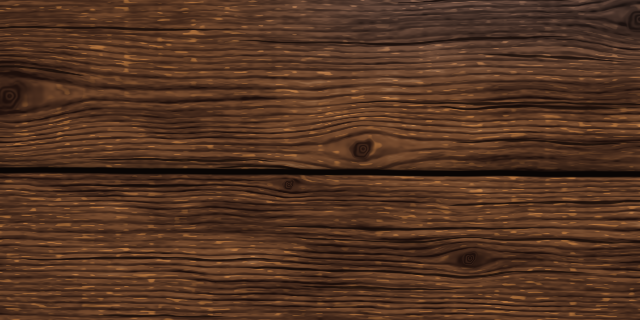
Reproduce this texture procedurally as a WebGL 2 fragment shader.

```glsl
#version 300 es
precision highp float;
// Two weathered brown planks with a dark seam between them.
// Growth rings are bands of a height field that noise bends and knots push apart;
// stretched noise adds fibres, stains and golden flecks, and a loop adds cracks.
uniform vec2 u_resolution;
out vec4 fragColor;

float hash(vec2 p) {
  return fract(sin(dot(p, vec2(127.1, 311.7))) * 43758.5453);
}

float noise(vec2 p) {
  vec2 i = floor(p), f = fract(p);
  f = f * f * (3.0 - 2.0 * f);
  return mix(mix(hash(i), hash(i + vec2(1, 0)), f.x),
             mix(hash(i + vec2(0, 1)), hash(i + vec2(1, 1)), f.x), f.y);
}

float fbm(vec2 p) {
  float sum = 0.0, amp = 0.53;
  for (int i = 0; i < 4; i++) {
    sum += amp * noise(p);
    p = p * 2.03 + 7.1;
    amp *= 0.5;
  }
  return sum;
}

// Knot centre and radius
const vec3 knots[5] = vec3[5](
  vec3(0.03, 0.70, 0.055), vec3(1.135, 0.535, 0.036), vec3(0.904, 0.424, 0.019),
  vec3(1.469, 0.193, 0.025), vec3(2.0, 0.94, 0.045));

// Wood tone from groove shadow to polished ridge
vec3 woodColor(float t) {
  vec3 c = mix(vec3(0.11, 0.055, 0.04), vec3(0.25, 0.15, 0.10), smoothstep(0.0, 0.33, t));
  c = mix(c, vec3(0.45, 0.285, 0.175), smoothstep(0.28, 0.72, t));
  return mix(c, vec3(0.64, 0.46, 0.31), smoothstep(0.68, 1.05, t));
}

void main() {
  vec2 p = gl_FragCoord.xy / u_resolution * vec2(2.0, 1.0);
  float seam = 0.469 - 0.007 * p.x + 0.003 * (noise(vec2(p.x * 7.0, 3.0)) - 0.5);
  float upper = step(seam, p.y);
  float seed = upper * 17.0;

  // Grain height, bent by noise
  float v = p.y + 0.06 * (fbm(vec2(p.x * 1.1, p.y * 2.5) + seed) - 0.5)
          + 0.012 * (noise(vec2(p.x * 6.0, p.y * 15.0) + seed) - 0.5)
          + 0.003 * (noise(vec2(p.x * 25.0, p.y * 50.0)) - 0.5);

  // Knots spread the grain and leave a core and a halo
  float core = 0.0, halo = 0.0, knotRings = 0.0;
  for (int i = 0; i < 5; i++) {
    vec3 k = knots[i];
    float samePlank = 1.0 - abs(step(0.465, k.y) - upper);
    vec2 d = p - k.xy;
    vec2 q = d / (k.z * vec2(3.6, 2.2));
    v -= samePlank * 0.8 * d.y * exp(-dot(q, q));
    float dist = length(d * vec2(0.85, 1.0)) / k.z + 0.45 * (noise(d * 1.6 / k.z + 9.0) - 0.5);
    float mask = samePlank * smoothstep(1.0, 0.65, dist);
    core = max(core, mask);
    halo = max(halo, samePlank * exp(-0.55 * dist * dist));
    knotRings += mask * sin(dist * 17.0 + 3.0 * noise(d * 60.0));
  }

  // Growth rings with uneven spacing and depth
  float phase = v * 45.0 + 3.0 * noise(vec2(v * 9.0 + seed, p.x * 0.4));
  float f = fract(phase);
  float ring = smoothstep(0.0, 0.45, f) * smoothstep(1.0, 0.78, f);
  float depth = 0.25 + 0.85 * noise(vec2(phase * 0.6 + seed, p.x * 2.5));
  depth *= mix(1.0, 0.55, smoothstep(0.72, 0.92, p.y));

  // Fibres and long stains
  float fibre = 0.6 * noise(vec2(p.x * 14.0, v * 170.0) + seed)
              + 0.4 * noise(vec2(p.x * 55.0, v * 240.0) + seed);
  float stain = smoothstep(0.46, 0.68, fbm(vec2(p.x * 1.8, v * 10.0) + seed * 1.7));
  float mottle = fbm(vec2(p.x * 4.0, p.y * 14.0) + 31.0);

  float tone = 0.47 + 0.50 * depth * (ring - 0.5) + 0.42 * (fibre - 0.5)
             + 0.25 * (mottle - 0.5) - stain * mix(0.22, 0.14, upper);
  tone += 0.09 - 0.20 * length((p - vec2(1.15, 0.58)) * vec2(0.6, 1.0));
  tone -= 0.22 * halo;
  tone = mix(tone, 0.13 + 0.07 * knotRings + 0.18 * (fibre - 0.5), core);
  vec3 color = woodColor(tone);

  // Golden flecks on the ridges, grey sheen at the upper right
  float fleck = smoothstep(0.66, 0.92, noise(vec2(p.x * 38.0, v * 190.0) + 50.0));
  color += vec3(0.24, 0.16, 0.06) * fleck * ring * (1.0 - core) * (1.0 - 0.6 * stain);
  float sheen = smoothstep(0.65, 1.0, p.y) * smoothstep(0.5, 1.3, p.x);
  color = mix(color, dot(color, vec3(0.4, 0.4, 0.2)) * vec3(1.25, 0.98, 0.92), 0.6 * sheen);

  // Tapered cracks that follow the grain
  for (int i = 0; i < 18; i++) {
    float n = float(i);
    float along = (p.x - 2.0 * hash(vec2(n, 1.0))) / mix(0.15, 0.65, hash(vec2(n, 2.0)));
    float height = (n + hash(vec2(n, 3.0))) / 18.0;
    float width = 0.0045 * max(0.0, 1.0 - along * along) * (0.4 + noise(vec2(p.x * 18.0, n)));
    float offset = abs(v - height + 0.006 * (noise(vec2(p.x * 9.0, n)) - 0.5));
    float crack = smoothstep(width + 0.002, width * 0.4, offset) * smoothstep(0.0, 0.0015, width);
    color = mix(color, vec3(0.07, 0.035, 0.025), 0.8 * crack * (1.0 - core));
  }

  // Seam with a shaded upper edge and a lit lower lip
  float gap = p.y - seam;
  color *= 1.0 - 0.45 * upper * exp(-abs(gap) * 55.0);
  color += vec3(0.10, 0.06, 0.03) * fibre * smoothstep(0.006, 0.0, abs(gap + 0.017));
  color = mix(vec3(0.035, 0.018, 0.014), color, smoothstep(0.006, 0.013, abs(gap)));
  fragColor = vec4(clamp(color, 0.0, 1.0), 1.0);
}
```
